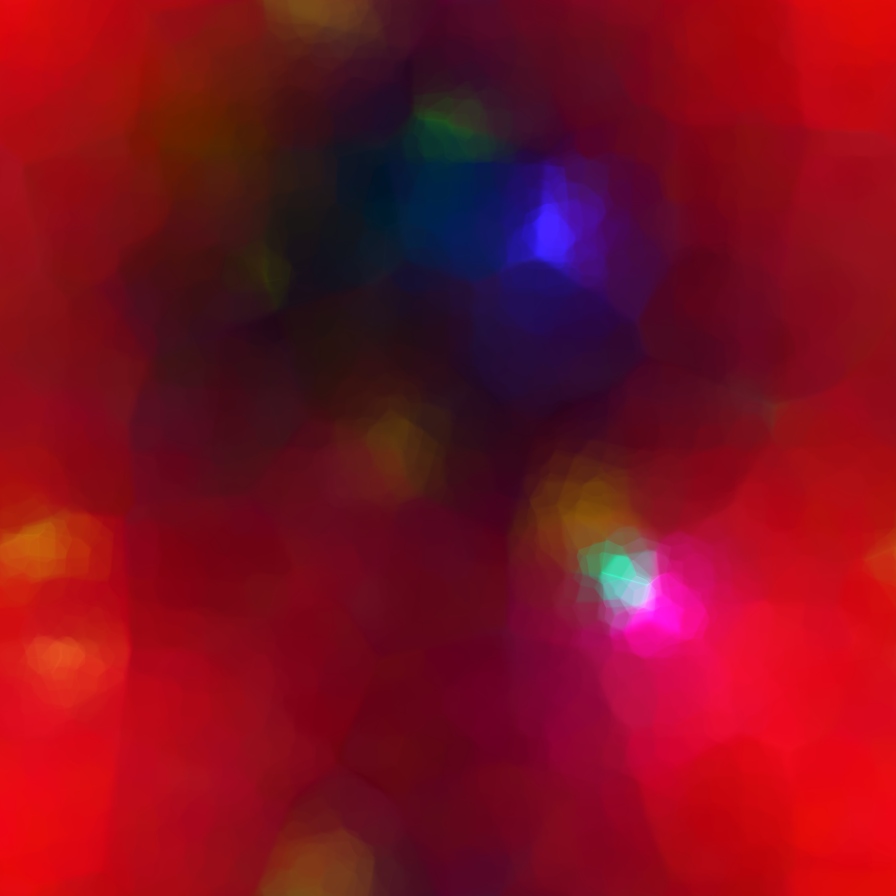
A Shadertoy shader for this background:

```glsl
// Soft coloured glows over a wrapping crimson field, seen through frosted facets.
// Several cell layers each snap the position to a blended cell centre; the
// colours found at those centres are averaged. Everything repeats with period 1.

const float TAU = 6.28318;
const int GLOWS = 16;

// Glow centre (xy) and radius (z)
const vec3 SPOT[GLOWS] = vec3[](
    vec3(.36, .00, .06), vec3(.23, .86, .10), vec3(.51, .86, .04), vec3(.30, .70, .03),
    vec3(.62, .75, .04), vec3(.61, .72, .10), vec3(.49, .76, .09), vec3(.44, .50, .055),
    vec3(.66, .42, .055), vec3(.85, .54, .04), vec3(.683, .362, .025), vec3(.715, .345, .026),
    vec3(.735, .325, .045), vec3(.74, .28, .13), vec3(.03, .39, .04), vec3(.06, .265, .035));

// Light added by each glow; negative values absorb
const vec3 TINT[GLOWS] = vec3[](
    vec3(.13, .25, -.06), vec3(.0, .09, -.07), vec3(.02, .26, -.05), vec3(.02, .12, -.06),
    vec3(.08, .10, .75), vec3(.06, .0, .36), vec3(-.07, .07, .08), vec3(.12, .17, -.06),
    vec3(.16, .32, -.10), vec3(-.04, .13, .02), vec3(-.55, .75, .35), vec3(.20, .65, .40),
    vec3(.40, .0, .65), vec3(.16, .02, .26), vec3(.05, .40, -.02), vec3(.10, .32, .04));

vec3 hash(vec2 p) {
    vec3 q = fract(p.xyx * vec3(.1031, .1030, .0973));
    q += dot(q, q.yxz + 33.33);
    return fract((q.xxy + q.yzz) * q.zyx);
}

// Three-channel value noise with n wrapping cells per side
vec3 noise(vec2 p, float n) {
    p *= n;
    vec2 cell = floor(p), f = smoothstep(0., 1., p - cell);
    vec2 a = mod(cell, n) + n, b = mod(cell + 1., n) + n;
    return mix(mix(hash(a), hash(vec2(b.x, a.y)), f.x),
               mix(hash(vec2(a.x, b.y)), hash(b), f.x), f.y);
}

// Centre of the nearest jittered cell, blended softly across cell edges
vec2 facet(vec2 p, float n) {
    p *= n;
    vec2 base = floor(p), sum = vec2(0);
    float total = 0.;
    for (int y = -1; y <= 1; y++)
    for (int x = -1; x <= 1; x++) {
        vec2 cell = base + vec2(x, y);
        vec2 centre = cell + .1 + .8 * hash(mod(cell, n) + 7. * n).xy;
        vec2 d = p - centre;
        float w = exp(-28. * dot(d, d));
        sum += w * centre;
        total += w;
    }
    return sum / (total * n);
}

vec3 field(vec2 p) {
    // Broad crimson swell, turning bluish where it is dark
    vec2 wave = cos(TAU * (p - vec2(.97, .15)));
    float red = .46 + .27 * wave.x + .20 * wave.y;
    vec3 col = vec3(max(red, .08), .035, .12 - .06 * red);

    // Mottling, broad and fine
    col += (noise(p, 5.) - .5) * vec3(.14, .05, .09);
    col += (noise(p, 24.) - .5) * vec3(.07, .05, .06);

    // Warm lift in the middle
    vec2 m = fract(p - vec2(.40, .42) + .5) - .5;
    col.r += .17 * exp(-dot(m, m) / .025);

    for (int i = 0; i < GLOWS; i++) {
        vec2 d = fract(p - SPOT[i].xy + .5) - .5;
        col += TINT[i] * exp(-dot(d, d) / (SPOT[i].z * SPOT[i].z));
    }
    return clamp(col, 0., 1.);
}

void mainImage(out vec4 fragColor, in vec2 fragCoord) {
    vec2 uv = fragCoord / iResolution.xy;
    vec2 coarse = facet(uv, 7.);
    vec3 col = vec3(0);
    for (int i = 0; i < 5; i++) {
        vec2 fine = facet(uv, 16. + 6. * float(i));
        col += field(mix(fine, coarse, .2)) / 5.;
    }
    fragColor = vec4(col, 1);
}
```
